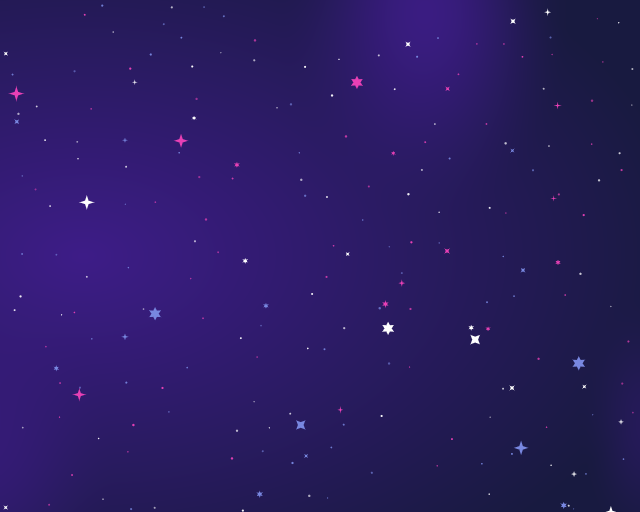
Write a WebGL 2 fragment shader that draws this background.

```glsl
#version 300 es
precision highp float;
// Violet night sky with soft glows and scattered pink, blue and white stars.

uniform vec2 u_resolution;
out vec4 fragColor;

const float PI = 3.14159;
const vec3 NAVY = vec3(0.095, 0.10, 0.25);
const vec3 VIOLET = vec3(0.24, 0.11, 0.53);
const vec3 WHITE = vec3(1.0);
const vec3 PINK = vec3(0.91, 0.25, 0.71);
const vec3 BLUE = vec3(0.47, 0.53, 0.88);

float hash(vec2 cell, float seed) {
    return fract(sin(dot(cell, vec2(127.1, 311.7)) + seed * 74.7) * 43758.5453);
}

// Elliptical falloff: 1 at the centre, 0 at the given radii.
float cone(vec2 p, vec2 centre, vec2 radii) {
    return max(0.0, 1.0 - length((p - centre) / radii));
}

float softGlow(vec2 p, vec2 centre, vec2 radii) {
    float t = cone(p, centre, radii);
    return t * t * (3.0 - 2.0 * t);
}

// Combine two light amounts without exceeding 1.
float screenBlend(float a, float b) {
    return 1.0 - (1.0 - a) * (1.0 - b);
}

vec3 skyColor(vec2 p, float aspect) {
    float light = cone(p, vec2(0.13 * aspect, 0.5), vec2(0.95 * aspect, 0.73));
    light = screenBlend(light, 0.9 * softGlow(p, vec2(0.665 * aspect, 0.98), vec2(0.29, 0.42)));
    light = screenBlend(light, 0.55 * softGlow(p, vec2(-0.03, 0.1), vec2(0.26, 0.36)));
    light = screenBlend(light, 0.35 * softGlow(p, vec2(aspect + 0.01, 0.17), vec2(0.13, 0.26)));
    return mix(NAVY, VIOLET, light);
}

// Distance to a star; inner is the notch radius relative to the tip radius.
float starDistance(vec2 p, float points, float radius, float inner, float turn) {
    float sector = PI / points;
    float angle = abs(mod(atan(p.y, p.x) + turn + sector, 2.0 * sector) - sector);
    vec2 folded = length(p) * vec2(cos(angle), sin(angle));
    vec2 edge = inner * vec2(cos(sector), sin(sector)) - vec2(1.0, 0.0);
    vec2 normal = normalize(vec2(edge.y, -edge.x));
    return dot(folded - vec2(radius, 0.0), normal);
}

// Pick an upright sparkle, a diagonal sparkle or a six-pointed star.
float randomStar(vec2 p, float radius, float kind) {
    if (kind < 0.35) return starDistance(p, 4.0, radius, 0.35, 0.0);
    if (kind < 0.68) return starDistance(p, 4.0, radius, 0.45, PI / 4.0);
    return starDistance(p, 6.0, radius, 0.55, PI / 6.0);
}

vec3 starColor(float pick) {
    return pick < 0.35 ? WHITE : (pick < 0.69 ? PINK : BLUE);
}

// One jittered star per grid cell, kept with the given chance.
vec3 addStars(vec3 color, vec2 p, float cellSize, float chance, vec2 radii,
              bool isDot, float seed, float pixel) {
    vec2 grid = p / cellSize + seed * 0.37;
    vec2 cell = floor(grid);
    if (hash(cell, seed) > chance) return color;

    float radius = mix(radii.x, radii.y, hash(cell, seed + 1.0));
    float margin = (radius + 0.002) / cellSize;
    vec2 jitter = vec2(hash(cell, seed + 2.0), hash(cell, seed + 3.0));
    vec2 local = (grid - cell - mix(vec2(margin), vec2(1.0 - margin), jitter)) * cellSize;

    float dist = isDot ? length(local) - radius
                       : randomStar(local, radius, hash(cell, seed + 4.0));
    float coverage = clamp(0.5 - dist / pixel, 0.0, 1.0);
    float opacity = isDot ? mix(0.55, 1.0, hash(cell, seed + 5.0)) : 1.0;
    return mix(color, starColor(hash(cell, seed + 6.0)), coverage * opacity);
}

void main() {
    float pixel = 1.0 / u_resolution.y;
    vec2 p = gl_FragCoord.xy * pixel;
    vec3 color = skyColor(p, u_resolution.x * pixel);

    // Fine dust, small stars, then large stars
    color = addStars(color, p, 0.07, 0.62, vec2(0.0011, 0.0023), true, 11.0, pixel);
    color = addStars(color, p, 0.125, 0.45, vec2(0.004, 0.0066), false, 23.0, pixel);
    color = addStars(color, p, 0.2, 0.42, vec2(0.0118, 0.0142), false, 37.0, pixel);
    fragColor = vec4(color, 1.0);
}
```
